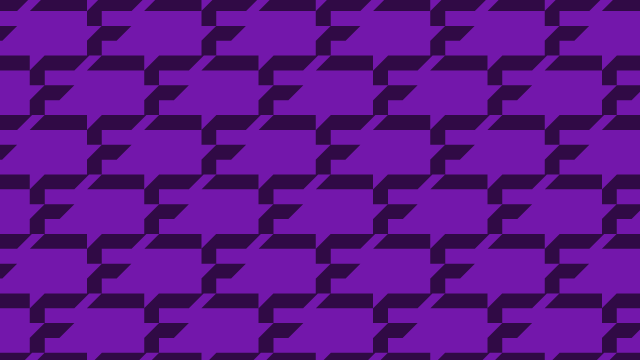
A Shadertoy shader for this pattern:

```glsl
const vec3 GROUND = vec3(0.45, 0.09, 0.67);
const vec3 INK = vec3(0.19, 0.04, 0.27);
const float UNIT = 0.04128;               // bar thickness, in canvas heights
const float HALF_PERIOD = 3.85;           // sideways shift per row, in units
const float ROW_HEIGHT = 4.0;             // in units
const vec2 ORIGIN = vec2(-4.13, -0.37);   // tile corner from the centre, y down
const int SAMPLES = 4;                    // antialiasing grid per axis

float between(float v, float lo, float hi) {
    return step(lo, v) * step(v, hi);
}

// 1 inside the dark hooked shape, 0 on the ground; p in units, y down
float hookMask(vec2 p) {
    float row = floor(p.y / ROW_HEIGHT);
    float x = mod(p.x - HALF_PERIOD * mod(row, 2.0), 2.0 * HALF_PERIOD);
    float y = p.y - row * ROW_HEIGHT;
    float band = floor(y);
    float slant = x + fract(y);           // constant along the 45 degree cuts

    // Top band: slanted bar, then a bar with a square right end
    if (band < 1.0) {
        return max(between(slant, 1.0, 4.0), step(HALF_PERIOD + 1.0, slant));
    }
    // Third band: short slanted arm
    if (band == 2.0) return between(slant, 1.0, 3.0);
    // Remaining bands: stem
    return step(x, 1.0);
}

void mainImage(out vec4 fragColor, in vec2 fragCoord) {
    float coverage = 0.0;
    for (int j = 0; j < SAMPLES; j++) {
        for (int i = 0; i < SAMPLES; i++) {
            vec2 jitter = (vec2(i, j) + 0.5) / float(SAMPLES) - 0.5;
            vec2 p = (fragCoord + jitter - 0.5 * iResolution.xy) / iResolution.y;
            coverage += hookMask(vec2(p.x, -p.y) / UNIT - ORIGIN);
        }
    }
    coverage /= float(SAMPLES * SAMPLES);
    fragColor = vec4(mix(GROUND, INK, coverage), 1.0);
}
```
